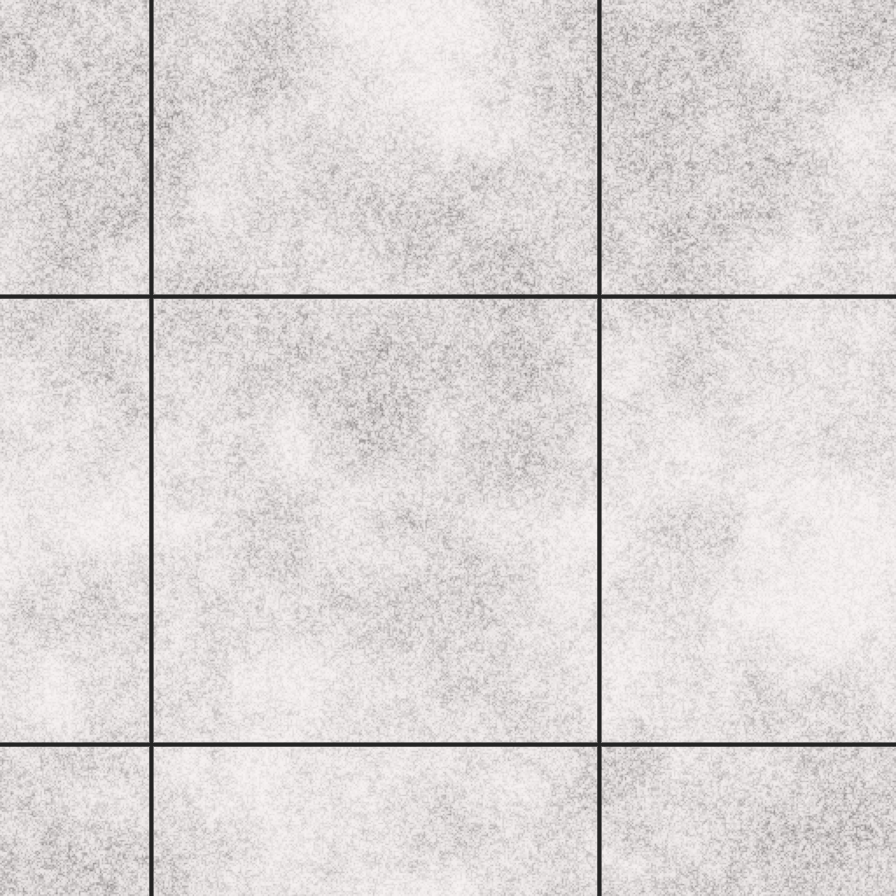
Reproduce this texture procedurally as a Shadertoy shader.

```glsl
// Pale speckled stone tiles, two across and two down, divided by thin dark joints.

// Integer hash of a lattice point, from 0 to 1
float hash(vec2 cell, float seed) {
    uvec2 q = uvec2(cell) * uvec2(1597u, 3571u) + uint(seed) * 7919u;
    uint n = (q.x ^ (q.y << 11)) * 747796u + 2891u;
    n = (n ^ (n >> 15)) * 277803u;
    n = (n ^ (n >> 13)) * 668265u;
    return float((n ^ (n >> 16)) & 65535u) / 65535.0;
}

// Smooth value noise that wraps after one canvas, with lattice points at cell centres
float wrapNoise(vec2 uv, float period, float seed) {
    vec2 p = uv * period - 0.5;
    vec2 lo = mod(floor(p), period);
    vec2 hi = mod(lo + 1.0, period);
    vec2 f = fract(p);
    f = f * f * (3.0 - 2.0 * f);
    return mix(mix(hash(lo, seed), hash(vec2(hi.x, lo.y), seed), f.x),
               mix(hash(vec2(lo.x, hi.y), seed), hash(hi, seed), f.x), f.y);
}

// Blotchy clouds from layered octaves
float clouds(vec2 uv) {
    float sum = 0.0, total = 0.0, amp = 1.0, period = 5.0;
    for (int i = 0; i < 5; i++) {
        sum += amp * wrapNoise(uv, period, float(i) + 3.0);
        total += amp;
        amp *= 0.65;
        period = period * 2.0 + 1.0;
    }
    return sum / total;
}

void mainImage(out vec4 fragColor, in vec2 fragCoord) {
    vec2 uv = fragCoord / iResolution.xy;

    // Stone: the grain is stronger inside the dark blotches
    float blotch = smoothstep(0.2, 0.9, clouds(uv));
    float grain = 0.65 * wrapNoise(uv, 512.0, 21.0) + 0.35 * wrapNoise(uv, 200.0, 34.0);
    float shade = 0.96 - 0.07 * blotch - (0.10 + 0.36 * blotch) * grain * grain;
    vec3 color = shade + vec3(0.013, -0.005, -0.007);

    // Joints: distance to the nearest line on each axis
    vec2 jointDist = abs(fract(2.0 * (uv - 0.169) + 0.5) - 0.5) / 2.0;
    vec2 joint = clamp((0.0024 - jointDist) * iResolution.xy + 0.5, 0.0, 1.0);
    color = mix(color, vec3(0.14), max(joint.x, joint.y));

    fragColor = vec4(clamp(color, 0.0, 1.0), 1.0);
}
```
